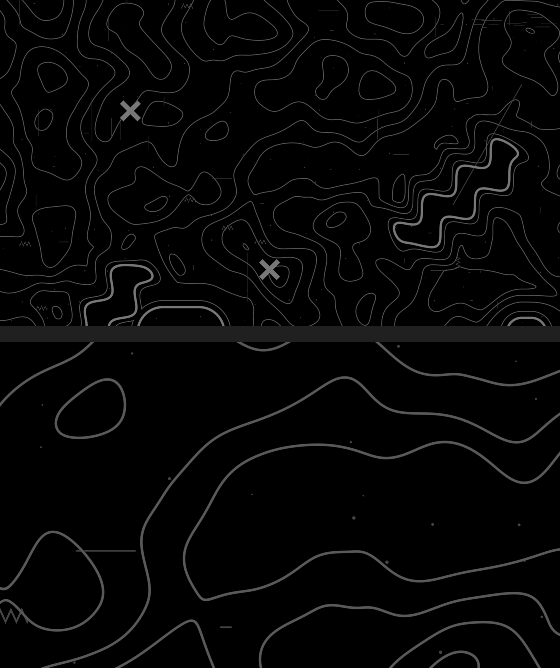
Top, the full canvas; bottom, a detail of the centre.
A WebGL 1 fragment shader for this pattern:

```glsl
precision highp float;
// Grey topographic contours on black, with bold outlines, crosses and worn scratches.

#define LEVEL_STEP 0.2
#define BASE_SCALE 3.4
#define DETAIL_SCALE 7.5
#define DETAIL_GAIN 0.35
#define WARP_AMOUNT 0.05
#define THIN_HALF_WIDTH 0.0013
#define BOLD_HALF_WIDTH 0.0036
#define THIN_GREY 0.35
#define BOLD_GREY 0.47
#define SCRATCH_GREY 0.27
#define SPECK_SCALE 22.0

uniform vec2 u_resolution;

float hash(vec2 p) {
  return fract(sin(dot(p, vec2(127.1, 311.7))) * 43758.55);
}

vec2 hash2(vec2 p) {
  return vec2(hash(p), hash(p + 19.3));
}

float cornerSlope(vec2 cell, vec2 offset) {
  float angle = 6.2832 * hash(cell);
  return dot(vec2(cos(angle), sin(angle)), offset);
}

float gradientNoise(vec2 p) {
  vec2 i = floor(p), f = p - i;
  vec2 u = f * f * f * (f * (f * 6.0 - 15.0) + 10.0);
  vec2 e = vec2(1.0, 0.0);
  return mix(mix(cornerSlope(i, f), cornerSlope(i + e, f - e), u.x),
             mix(cornerSlope(i + e.yx, f - e.yx), cornerSlope(i + 1.0, f - 1.0), u.x), u.y);
}

// Capsule from a to b whose axis swings sideways in waves.
float wavyCapsule(vec2 p, vec2 a, vec2 b, float radius, float swing) {
  float len = length(b - a);
  vec2 along = (b - a) / len, q = p - a;
  vec2 s = vec2(dot(q, along), dot(q, vec2(-along.y, along.x)));
  s.y += swing * sin(s.x * 46.0);
  s.x -= clamp(s.x, 0.0, len);
  return length(s) - radius;
}

float boldShapes(vec2 p) {
  float d = wavyCapsule(p, vec2(1.27, 0.28), vec2(1.55, 0.51), 0.045, 0.026);
  d = min(d, wavyCapsule(p, vec2(0.26, -0.06), vec2(0.41, 0.15), 0.045, 0.022));
  d = min(d, wavyCapsule(p, vec2(0.5, -0.02), vec2(0.61, -0.02), 0.078, 0.0));
  return min(d, wavyCapsule(p, vec2(1.6, -0.02), vec2(1.63, -0.02), 0.045, 0.0));
}

// x: height of the terrain, y: distance to the bold shapes.
vec2 field(vec2 p) {
  vec2 q = p + WARP_AMOUNT * vec2(gradientNoise(p * 6.0 + 7.0), gradientNoise(p * 6.0 + 41.0));
  float height = gradientNoise(q * BASE_SCALE + 3.0)
               + DETAIL_GAIN * gradientNoise(q * DETAIL_SCALE + 23.0);
  float bold = boldShapes(p);
  return vec2(mix(bold * 5.0, height, smoothstep(0.02, 0.1, bold)), bold);
}

float stroke(float d, float halfWidth, float px) {
  return 1.0 - smoothstep(halfWidth - 0.5 * px, halfWidth + 0.5 * px, d);
}

float cross45(vec2 p) {
  p = abs(vec2(p.x + p.y, p.x - p.y) * 0.7071);
  vec2 d = vec2(max(p.x, p.y), min(p.x, p.y)) - vec2(0.038, 0.0075);
  return max(d.x, d.y);
}

float segment(vec2 p, vec2 a, vec2 b) {
  vec2 q = p - a, d = b - a;
  return length(q - d * clamp(dot(q, d) / dot(d, d), 0.0, 1.0));
}

float scratches(vec2 p, float aspect, float px) {
  float ink = stroke(segment(p, vec2(1.6, 0.74), vec2(1.39, 0.372)), 0.0012, px);
  for (int i = 0; i < 48; i++) {
    float n = float(i);
    vec2 r = hash2(vec2(n, 4.7)), s = hash2(vec2(n, 9.1));
    vec2 start = r * vec2(aspect, 1.0);
    vec2 run = vec2(0.0, 0.012 + 0.15 * s.x * s.x * s.x);
    if (s.y > 0.65) run = vec2(run.y * 0.6, 0.0);
    // The last strokes gather as dashes in the upper right.
    if (n > 35.0) {
      start = vec2(aspect - 0.28, 0.91) + r * vec2(0.24, 0.045);
      run = vec2(0.01 + 0.05 * s.x, 0.0);
    }
    ink = max(ink, stroke(segment(p, start, start + run), 0.0009, px) * (0.5 + 0.5 * s.y));
  }
  // Small zigzag scribbles.
  for (int i = 0; i < 7; i++) {
    vec2 r = hash2(vec2(float(i), 31.7));
    vec2 q = p - r * vec2(aspect, 1.0);
    if (r.x > 0.5) q = q.yx;
    float zigzag = abs(q.y - 0.024 * (abs(fract(q.x * 90.0) - 0.5) - 0.25)) * 0.6;
    ink = max(ink, stroke(max(zigzag, abs(q.x) - 0.016), 0.0014, px));
  }
  return ink;
}

float specks(vec2 p, float px) {
  vec2 cell = floor(p * SPECK_SCALE), r = hash2(cell + 63.0);
  vec2 q = fract(p * SPECK_SCALE) - 0.2 - 0.6 * r;
  return step(0.86, hash(cell + 5.0)) * stroke(length(q) / SPECK_SCALE, 0.0007 + 0.0012 * r.y, px);
}

void main() {
  float px = 1.0 / u_resolution.y, aspect = u_resolution.x * px;
  vec2 p = gl_FragCoord.xy * px, h = vec2(0.001, 0.0);

  // Dividing by the slope keeps every contour equally wide.
  vec2 f = field(p);
  vec2 dx = (field(p + h) - f) / h.x, dy = (field(p + h.yx) - f) / h.x;
  vec2 slope = sqrt(dx * dx + dy * dy) + 0.0001;
  float contour = abs(fract(f.x / LEVEL_STEP) - 0.5) * LEVEL_STEP / slope.x;
  float thin = stroke(contour, THIN_HALF_WIDTH, px) * smoothstep(0.009, 0.014, f.y);
  float bold = stroke(abs(f.y) / slope.y, BOLD_HALF_WIDTH, px);
  float marks = min(cross45(p - vec2(0.4, 0.66)), cross45(p - vec2(0.827, 0.173)));

  float grey = max(thin * THIN_GREY, max(scratches(p, aspect, px), specks(p, px)) * SCRATCH_GREY);
  grey = max(grey, max(bold, stroke(marks, 0.0, px)) * BOLD_GREY);
  gl_FragColor = vec4(vec3(grey), 1.0);
}
```
